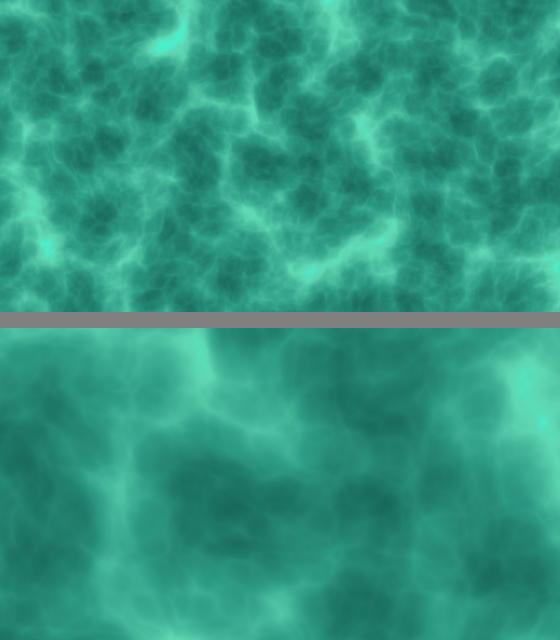
Top: the whole. Bottom: its middle third, enlarged.
Reproduce this texture procedurally as a Shadertoy shader.

```glsl
// Teal cloudy veil: dark round cells parted by pale, branching filaments.
// Octaves of squared cellular distance are summed over a plane gently bent
// by layered sines, and the sum is then sent through a teal colour ramp.

const float CELLS_PER_HEIGHT = 4.6;
const int OCTAVES = 5;
const float FIELD_MEAN = 0.255;
const float FIELD_GAIN = 2.4;
const float MIDDLE_TONE = 0.46;

const vec3 DEEP_TEAL = vec3(0.11, 0.45, 0.39);
const vec3 MID_TEAL = vec3(0.18, 0.61, 0.52);
const vec3 PALE_MINT = vec3(0.37, 0.84, 0.70);
const vec3 CYAN_GLINT = vec3(0.30, 0.93, 0.79);

vec2 hash22(vec2 p) {
    vec3 q = fract(p.xyx * vec3(0.1031, 0.1030, 0.0973));
    q += dot(q, q.yzx + 33.33);
    return fract((q.xx + q.yz) * q.zy);
}

mat2 rotation(float angle) {
    float c = cos(angle), s = sin(angle);
    return mat2(c, s, -s, c);
}

// Squared distance to the nearest scattered point: smooth pits, sharp ridges
float cellPits(vec2 p) {
    vec2 cell = floor(p);
    vec2 local = p - cell;
    float nearest = 4.0;
    for (int y = -1; y <= 1; y++) {
        for (int x = -1; x <= 1; x++) {
            vec2 offset = vec2(x, y);
            vec2 toPoint = offset + hash22(cell + offset) - local;
            nearest = min(nearest, dot(toPoint, toPoint));
        }
    }
    return nearest;
}

// Bends straight cell borders into wavering threads, keeping cells round
vec2 sineWarp(vec2 p, float strength) {
    vec2 q = p;
    float amplitude = strength;
    float frequency = 2.3;
    for (int i = 0; i < 4; i++) {
        vec2 phase = vec2(1.3, 4.1) * float(i + 1);
        q += amplitude * sin(frequency * q.yx + phase);
        q = rotation(0.7) * q;
        amplitude *= 0.5;
        frequency *= 1.93;
    }
    return q;
}

// Fine axis-aligned ripple that leaves faint upright and level streaks
vec2 streakWarp(vec2 p, float strength) {
    return p + strength * (sin(p * 17.0 + 2.0 * sin(p.yx * 1.3))
                         + 0.6 * sin(p * 31.0 + 1.7));
}

float layeredCells(vec2 p, float gain) {
    float sum = 0.0, total = 0.0, weight = 1.0;
    for (int i = 0; i < OCTAVES; i++) {
        sum += weight * cellPits(p + 37.0);
        total += weight;
        weight *= gain;
        p = rotation(0.9) * p * 1.97 + vec2(5.2, 9.7);
    }
    return sum / total;
}

vec3 tealRamp(float t) {
    vec3 color = mix(DEEP_TEAL, MID_TEAL, clamp(t / 0.41, -0.4, 1.0));
    color = mix(color, PALE_MINT, clamp((t - 0.41) / 0.59, 0.0, 1.0));
    return mix(color, CYAN_GLINT, smoothstep(1.0, 1.35, t));
}

void mainImage(out vec4 fragColor, in vec2 fragCoord) {
    vec2 uv = fragCoord / iResolution.y;
    vec2 p = sineWarp(streakWarp(uv * CELLS_PER_HEIGHT, 0.012), 0.075);

    // Center the field on the ramp's middle tone
    float field = layeredCells(p, 0.52);
    float tone = MIDDLE_TONE + (field - FIELD_MEAN) * FIELD_GAIN;

    fragColor = vec4(tealRamp(tone), 1.0);
}
```
